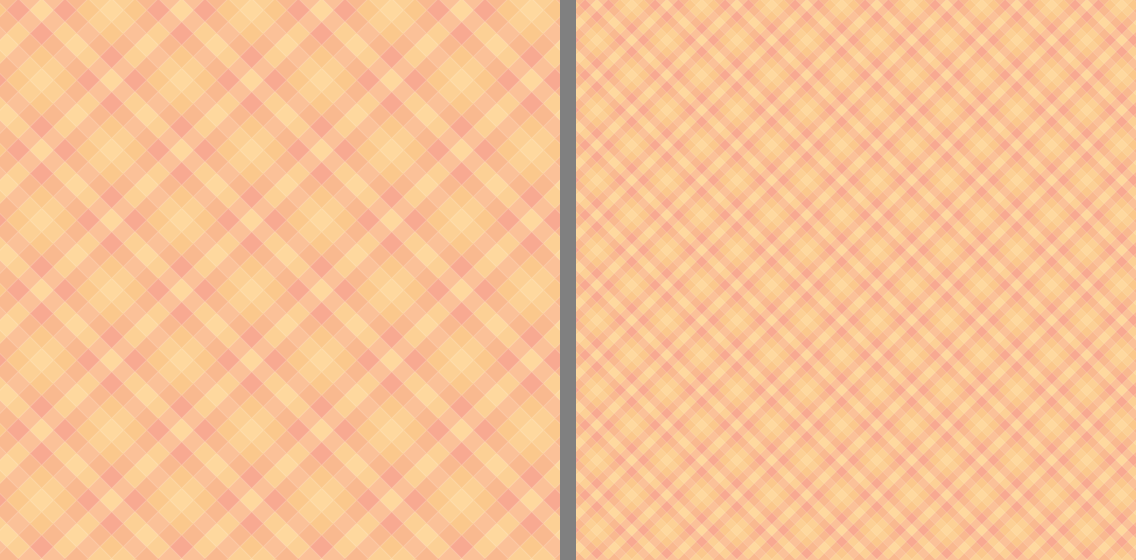
Left, the tile; right, the same tile 2 across and 2 down.
Write a three.js fragment shader that draws this pattern.

```glsl
varying vec2 vUv;

// Six equal stripes per period: cream, apricot, rose, cream, rose, apricot
vec3 stripeColor(float index) {
  float fromCenter = abs(floor(mod(index + 3.5, 6.0)) - 3.0);
  if (fromCenter > 0.5 && fromCenter < 1.5) return vec3(0.984, 0.785, 0.55);
  if (fromCenter > 1.5 && fromCenter < 2.5) return vec3(0.972, 0.663, 0.57);
  return vec3(0.995, 0.848, 0.62);
}

// Blend the two stripes that meet at the nearest border
vec3 stripes(float s, float blur) {
  float border = floor(s + 0.5);
  float side = clamp((s - border) / blur + 0.5, 0.0, 1.0);
  return mix(stripeColor(border - 1.0), stripeColor(border), side);
}

// Coverage of the hairline along each stripe border
float hairline(float s, float blur) {
  float gap = abs(s - floor(s + 0.5));
  return clamp((0.03 - gap) / blur + 0.5, 0.0, 1.0);
}

void main() {
  // Diagonal stripe coordinates, four periods across and down
  vec2 diagonal = 4.0 * vec2(vUv.x + vUv.y, vUv.x - vUv.y);
  vec2 s = 6.0 * diagonal + vec2(2.15, 1.28);
  vec2 blur = max(0.7 * fwidth(s), vec2(0.0001));

  // Both stripe directions share each diamond equally
  vec3 color = 0.5 * (stripes(s.x, blur.x) + stripes(s.y, blur.y));

  // Faint pale seams between diamonds
  float seam = max(hairline(s.x, blur.x), hairline(s.y, blur.y));
  color = mix(color, vec3(1.0), 0.18 * seam);

  gl_FragColor = vec4(color, 1.0);
}
```
